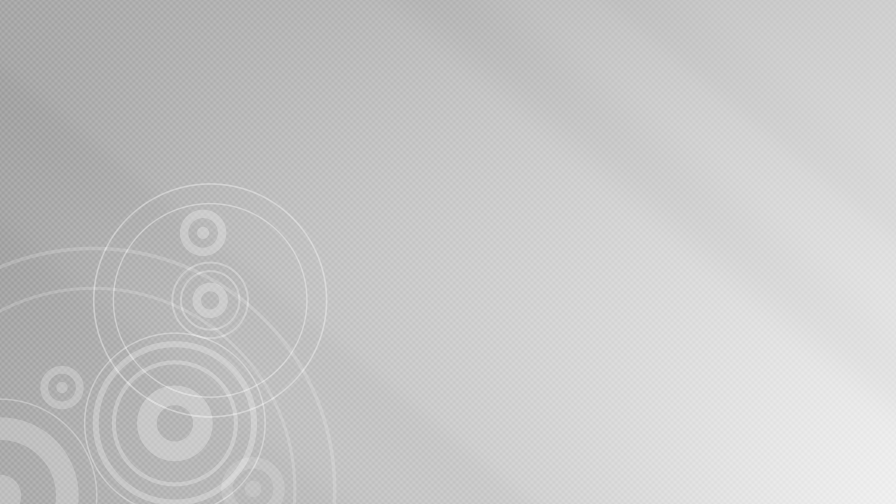
A Shadertoy shader for this background:

```glsl
// Soft grey diagonal sheen with a fine dot mesh and pale concentric rings at lower left.

// Coverage of a ring between two radii; an inner radius below zero gives a disc.
float ring(vec2 p, vec2 center, float inner, float outer) {
    float d = abs(length(p - center) - 0.5 * (inner + outer)) - 0.5 * (outer - inner);
    return clamp(0.5 - d * iResolution.y, 0.0, 1.0);
}

// Thin circle outline of a given width.
float outline(vec2 p, vec2 center, float radius, float width) {
    return ring(p, center, radius - 0.5 * width, radius + 0.5 * width);
}

// Thick ring around a central dot.
float target(vec2 p, vec2 center, float radius) {
    return ring(p, center, 0.64 * radius, radius) + ring(p, center, -0.26 * radius, 0.26 * radius);
}

// Round falloff of light around a point.
float falloff(vec2 p, vec2 center, float tightness) {
    vec2 offset = p - center;
    return exp(-tightness * dot(offset, offset));
}

// Brightness of the sheet: corner gradient plus diagonal light streaks.
float sheen(vec2 p, vec2 uv) {
    float bottom = mix(0.67, 0.91, uv.x);
    float top = mix(0.66, 0.81, uv.x);
    float tone = mix(bottom, top, uv.y);
    tone += 0.035 * sin(3.14159 * uv.x) * sin(3.14159 * uv.y);
    tone -= 0.012 * falloff(p, vec2(0.0, 0.62), 10.0);
    tone += 0.03 * falloff(p, vec2(1.62, 0.12), 4.5);

    float across = 1.0 - p.y - 0.82 * p.x;
    tone -= 0.022 * smoothstep(-0.58, -0.70, across) * smoothstep(-0.88, -0.72, across);
    tone -= 0.012 * smoothstep(-0.95, -1.01, across) * smoothstep(-1.18, -1.03, across);
    tone -= 0.014 * smoothstep(0.10, 0.16, across) * smoothstep(0.36, 0.18, across);
    tone -= 0.012 * smoothstep(0.40, 0.48, across) * smoothstep(0.75, 0.5, across);
    return tone;
}

void mainImage(out vec4 fragColor, in vec2 fragCoord) {
    vec2 uv = fragCoord / iResolution.xy;
    vec2 p = fragCoord / iResolution.y;
    float tone = sheen(p, uv);

    // Staggered dot mesh, fading toward the bright side
    vec2 mesh = cos(6.28319 * 81.0 * p);
    tone += mix(0.036, 0.014, uv.x) * mesh.x * mesh.y;

    // Large faint arcs
    vec2 arcs = vec2(0.185, 0.028);
    float glow = 0.20 * (outline(p, arcs, 0.479, 0.007) + outline(p, arcs, 0.400, 0.006));

    // Upper pair of fine circles and the small rings inside
    vec2 upper = vec2(0.417, 0.404);
    glow += 0.42 * (outline(p, upper, 0.231, 0.0032) + outline(p, upper, 0.192, 0.0028));
    glow += 0.32 * (outline(p, upper, 0.075, 0.004) + outline(p, upper, 0.058, 0.004));
    glow += 0.30 * ring(p, upper, 0.018, 0.035);
    glow += 0.30 * target(p, vec2(0.403, 0.538), 0.046);

    // Main concentric group
    vec2 hub = vec2(0.347, 0.160);
    glow += 0.38 * outline(p, hub, 0.179, 0.003);
    glow += 0.30 * outline(p, hub, 0.157, 0.012);
    glow += 0.30 * outline(p, hub, 0.121, 0.008);
    glow += 0.30 * ring(p, hub, 0.036, 0.075);

    // Corner group and the two small side targets
    vec2 corner = vec2(0.0, 0.016);
    glow += 0.33 * outline(p, corner, 0.192, 0.003);
    glow += 0.26 * ring(p, corner, 0.111, 0.156);
    glow += 0.26 * ring(p, corner, -0.042, 0.042);
    glow += 0.26 * target(p, vec2(0.123, 0.231), 0.043);
    glow += 0.16 * target(p, vec2(0.502, 0.030), 0.063);

    fragColor = vec4(vec3(mix(tone, 0.97, min(glow, 0.6))), 1.0);
}
```
